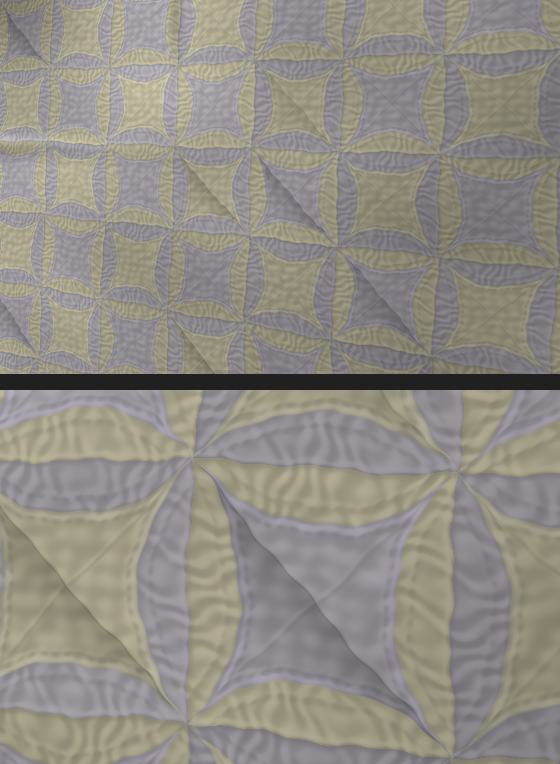
Top: the whole. Bottom: its middle third, enlarged.
Write a WebGL 1 fragment shader that draws this texture.

```glsl
precision highp float;
// Two-colour quilt of interlaced petals seen at a slant, about 6 by 4 patches.
// A projective map gives patch coordinates; circle arcs cut the petals, and a
// height field of seams, ribs and soft cellular puckers is lit from the upper left.
uniform vec2 u_resolution;

// Slanted grid, measured in canvas heights with y pointing down
const float ASPECT = 1.497;
const vec2 GRID_ORIGIN = vec2(0.1270, 0.3800);
const vec2 STEP_ACROSS = vec2(0.1442, -0.0163);
const vec2 STEP_DOWN = vec2(-0.0078, 0.1946);
const float FORESHORTEN = 0.0563;

// Cloth, in patch widths
const vec3 YELLOW = vec3(0.578, 0.562, 0.478);
const vec3 LAVENDER = vec3(0.528, 0.517, 0.536);
const vec3 HEM_TINT = vec3(1.03, 1.03, 1.06);
const float ARC_RADIUS = 0.7071;
const float HEM_WIDTH = 0.035;
const float SEAM_WIDTH = 0.014;
const vec2 PUCKERS = vec2(10.0, 12.0);
const float RIBS = 76.0;
const float RELIEF = 0.25;
const float RELIEF_LIMIT = 0.17;
const vec2 LIGHT = vec2(-0.6, -0.8);

float hash(vec2 p) {
  return fract(sin(dot(p, vec2(127.1, 311.7))) * 4375.85);
}

// Rounded bumps around jittered cell points, 0 to about 1
float cellularBumps(vec2 p) {
  vec2 cell = floor(p);
  float sum = 0.0;
  for (int y = -1; y <= 1; y++) {
    for (int x = -1; x <= 1; x++) {
      vec2 c = cell + vec2(float(x), float(y));
      vec2 jitter = vec2(hash(c), hash(c + 19.3)) - 0.5;
      vec2 d = c + 0.5 + 0.5 * jitter - p;
      sum += (0.6 + 0.5 * hash(c + 5.1)) * exp(-4.5 * dot(d, d));
    }
  }
  return sum;
}

vec2 toPatch(vec2 p) {
  vec2 u = STEP_ACROSS + FORESHORTEN * p;
  vec2 v = STEP_DOWN;
  vec2 q = p - GRID_ORIGIN;
  return vec2(q.x * v.y - q.y * v.x, u.x * q.y - u.y * q.x)
       / (u.x * v.y - u.y * v.x);
}

// Hand-sewn drift of the seams
vec2 wobble(vec2 g) {
  return g + 0.014 * sin(g.yx * 4.1 + vec2(0.4, 1.7))
           + 0.008 * sin(g.yx * 13.0 + g * 3.0)
           + 0.004 * sin(g.yx * 37.0 + g * 11.0);
}

// Negative inside a petal; a is the absolute offset from the patch centre
float petalDistance(vec2 a) {
  return length(vec2(1.0 - max(a.x, a.y), min(a.x, a.y))) - ARC_RADIUS;
}

float groove(float d, float width) {
  return exp(-d * d / (width * width));
}

float clothHeight(vec2 g) {
  vec2 f = fract(g) - 0.5;
  vec2 a = abs(f);
  float d = petalDistance(a);
  float axis = 0.5 - max(a.x, a.y);
  float along = a.x > a.y ? g.y : g.x;
  float inside = smoothstep(0.02, -0.02, d);
  float pucker = 0.022 * cellularBumps(g * PUCKERS);
  float drift = 2.2 * sin(dot(g, vec2(11.0, 8.0))) + 1.3 * sin(dot(g, vec2(-23.0, 29.0)));
  float rib = 0.0055 * sin(along * RIBS + axis * 12.0 + drift);
  float stitches = 0.75 + 0.25 * sin(along * 120.0);
  float seams = groove(axis, SEAM_WIDTH) + 0.6 * groove(d, SEAM_WIDTH)
              + 0.7 * stitches * groove(d - HEM_WIDTH, SEAM_WIDTH)
              + 0.6 * stitches * groove(d + 0.055, SEAM_WIDTH);
  float cross = groove(a.x - a.y, SEAM_WIDTH) * (1.0 - inside);
  return mix(pucker, 0.65 * pucker + rib, inside) - 0.012 * seams - 0.0035 * cross;
}

// Broad light, creases and shaded side of the folds
float roomLight(vec2 p, vec2 g) {
  vec2 glow = p - vec2(0.38, 0.06);
  float light = 1.0 + 0.24 * exp(-5.0 * dot(glow, glow));
  light += 0.14 * exp(-4.0 * p.x) * smoothstep(0.1, 0.5, p.y);
  light -= 0.12 * smoothstep(0.9, 1.9, p.x + 0.55 * p.y);
  light -= 0.20 * groove(length(p - vec2(0.03, 0.02)), 0.16);
  light += 0.03 * sin(g.x * 1.9 + 2.0 * sin(g.y * 1.3)) + 0.02 * sin(g.y * 4.3 - g.x);
  float leftFold = exp(-4.0 * p.x);
  light += leftFold * (0.22 * groove(g.y + 0.03, 0.07) - 0.22 * groove(g.y - 0.13, 0.13));
  light -= 0.18 * groove(p.x - 0.472, 0.018) * smoothstep(0.23, 0.05, p.y);
  return light;
}

void main() {
  vec2 uv = gl_FragCoord.xy / u_resolution;
  vec2 p = vec2(uv.x * ASPECT, 1.0 - uv.y);
  vec2 flatGrid = toPatch(p);
  vec2 g = wobble(flatGrid);
  vec2 patchId = floor(g);
  vec2 f = fract(g) - 0.5;
  float d = petalDistance(abs(f));
  float aa = (1.0 - FORESHORTEN * flatGrid.x) / (0.17 * u_resolution.y);

  // Alternating patches; each petal half takes the other colour
  float odd = mod(patchId.x + patchId.y, 2.0);
  float petal = smoothstep(aa, -aa, d);
  vec3 color = mix(YELLOW, LAVENDER, mix(odd, 1.0 - odd, petal));
  float hem = smoothstep(HEM_WIDTH + aa, HEM_WIDTH - aa, d) * (1.0 - petal);
  color *= mix(vec3(1.0), HEM_TINT, hem);

  // Relief from the height field
  float e = 0.012;
  float h = clothHeight(g);
  vec2 slope = vec2(clothHeight(g + vec2(e, 0.0)), clothHeight(g + vec2(0.0, e))) - h;
  float tilt = RELIEF * dot(slope / e, LIGHT);
  float shade = 1.01 + RELIEF_LIMIT * tilt / (RELIEF_LIMIT + abs(tilt));
  shade += 2.0 * (h - 0.012);

  // Diagonal fold, stronger in some patches
  float side = f.y - f.x;
  float fold = smoothstep(-aa, aa, side) * exp(-5.0 * abs(side));
  shade -= mix(0.02, 0.20, smoothstep(0.6, 0.95, hash(patchId))) * fold * (1.0 - petal);

  // Patch fading
  shade += 0.06 * (hash(patchId + 7.0) - 0.5);
  color *= shade * roomLight(p, g);
  gl_FragColor = vec4(clamp(color, 0.0, 1.0), 1.0);
}
```
